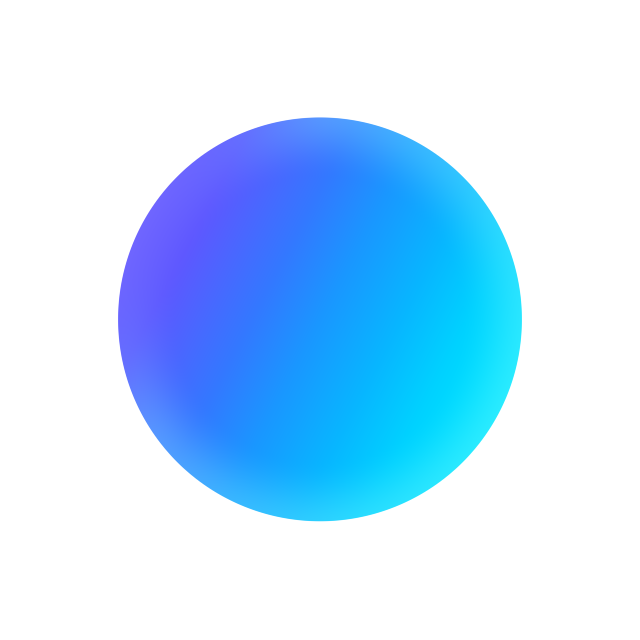
This background is drawn by a three.js fragment shader. Its source:

```glsl
// A glowing disc on white, shaded from violet through blue to cyan with a soft pale rim.
varying vec2 vUv;

const vec3 PAPER = vec3(1.0);
const vec3 VIOLET = vec3(0.43, 0.34, 1.0);
const vec3 INDIGO = vec3(0.37, 0.34, 1.0);
const vec3 ROYAL = vec3(0.20, 0.47, 1.0);
const vec3 AZURE = vec3(0.10, 0.59, 1.0);
const vec3 SKY = vec3(0.03, 0.71, 1.0);
const vec3 CYAN = vec3(0.0, 0.82, 1.0);
const vec3 AQUA = vec3(0.0, 0.91, 1.0);
const vec3 RIM_LIGHT = vec3(0.5, 0.95, 1.0);

const vec2 DISC_CENTER = vec2(0.5, 0.501);
const float DISC_RADIUS = 0.3155;
const vec2 RAMP_AXIS = vec2(0.886, -0.464);
const float EDGE_SOFTNESS = 0.001;

// Blends toward the next ramp color between two positions.
vec3 addStop(vec3 base, vec3 next, float from, float to, float t) {
  return mix(base, next, clamp((t - from) / (to - from), 0.0, 1.0));
}

// Color ramp across the disc, with t from -1 to 1.
vec3 discRamp(float t) {
  vec3 color = addStop(VIOLET, INDIGO, -1.0, -0.75, t);
  color = addStop(color, ROYAL, -0.75, -0.3, t);
  color = addStop(color, AZURE, -0.3, 0.0, t);
  color = addStop(color, SKY, 0.0, 0.35, t);
  color = addStop(color, CYAN, 0.35, 0.65, t);
  return addStop(color, AQUA, 0.65, 1.0, t);
}

// Inner glow that grows toward the edge and fades on the violet side.
float rimGlow(float radius, float t) {
  float strength = mix(0.1, 0.34, smoothstep(-0.95, -0.4, t));
  return strength * smoothstep(0.7, 1.05, radius);
}

// Coverage of a disc with a smooth edge.
float discMask(vec2 p, float radius, float softness) {
  return 1.0 - smoothstep(-softness, softness, length(p) - radius);
}

void main() {
  vec2 p = vUv - DISC_CENTER;
  float t = dot(p, RAMP_AXIS) / DISC_RADIUS;
  float radius = length(p) / DISC_RADIUS;

  // Disc body and rim light
  vec3 disc = mix(discRamp(t), RIM_LIGHT, rimGlow(radius, t));

  // Composite over the white ground
  float mask = discMask(p, DISC_RADIUS, EDGE_SOFTNESS);
  gl_FragColor = vec4(mix(PAPER, disc, mask), 1.0);
}
```
